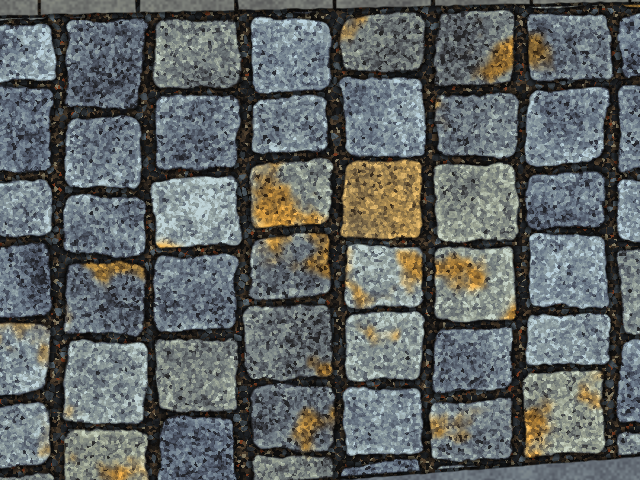
Reproduce this texture procedurally as a Shadertoy shader.

```glsl
// Worn granite setts in staggered columns, bedded in dark grit between two kerbs.
// Each sett is a sheared rounded box with noisy edges; Voronoi grains give the
// salt-and-pepper granite and the loose chippings in the joints.

float hash(vec2 p) {
    vec3 q = fract(p.xyx * vec3(.1031, .1030, .0973));
    q += dot(q, q.yzx + 33.33);
    return fract((q.x + q.y) * q.z);
}

float noise(vec2 p) {
    vec2 i = floor(p), f = fract(p);
    f = f * f * (3. - 2. * f);
    return mix(mix(hash(i), hash(i + vec2(1, 0)), f.x),
               mix(hash(i + vec2(0, 1)), hash(i + 1.), f.x), f.y);
}

float fbm(vec2 p) {
    float sum = 0., amp = .53;
    for (int i = 0; i < 4; i++) {
        sum += amp * noise(p);
        p = mat2(1.6, 1.2, -1.2, 1.6) * p + 17.3;
        amp *= .5;
    }
    return sum;
}

// Voronoi: x = gap to the neighbouring grain, y and z = random values of the grain
vec3 grains(vec2 p) {
    vec2 cell = floor(p), nearest = cell;
    float d1 = 9., d2 = 9.;
    for (int y = -1; y <= 1; y++)
    for (int x = -1; x <= 1; x++) {
        vec2 c = cell + vec2(x, y);
        float d = length(c + vec2(hash(c), hash(c + 57.)) - p);
        if (d < d1) { d2 = d1; d1 = d; nearest = c; }
        else d2 = min(d2, d);
    }
    return vec3(d2 - d1, hash(nearest + 113.), hash(nearest + 171.));
}

// Mineral colours from black mica to pale feldspar
vec3 granite(float t) {
    t = clamp(t, 0., 1.) * 4.;
    vec3 c = mix(vec3(.14, .14, .15), vec3(.31, .33, .37), clamp(t, 0., 1.));
    c = mix(c, vec3(.45, .49, .52), clamp(t - 1., 0., 1.));
    c = mix(c, vec3(.59, .63, .61), clamp(t - 2., 0., 1.));
    return mix(c, vec3(.77, .83, .83), clamp(t - 3., 0., 1.));
}

float rowEdge(float col, float row) {
    return row + (row > 0. ? .32 * (hash(vec2(col + 20., row + 9.)) - .5) : 0.);
}

// Signed distance to the sett around p; also returns its column and row
float settDistance(vec2 p, out vec2 id) {
    vec2 w = p + .016 * (vec2(noise(p * 6.), noise(p * 6. + 40.)) - .5);
    float u = (w.x - .1215) / .1927 + 1., col = floor(u);
    float pitch = mix(.152, .174, hash(vec2(col + 3., 5.)));
    float v = (.955 + .022 * w.x - w.y) / pitch, row = floor(v);
    if (v < rowEdge(col, row)) row--;
    else if (v > rowEdge(col, row + 1.)) row++;
    id = vec2(col, row);
    float top = rowEdge(col, row), bottom = rowEdge(col, row + 1.);

    vec2 rnd = vec2(hash(id + 31.), hash(id + 47.));
    vec2 q = vec2((u - col - .5) * .1927, (v - .5 * (top + bottom)) * pitch);
    q += (rnd - .5) * vec2(.008, .004);
    q += q.yx * (rnd.yx - .5) * vec2(.13, .09);
    vec2 halfSize = vec2(.0963, .5 * pitch * (bottom - top))
                  - mix(vec2(.009, .006), vec2(.017, .011), rnd.yx);
    float corner = mix(.012, .024, hash(id + 73.));
    vec2 b = abs(q) - halfSize + corner;
    float d = length(max(b, 0.)) + min(max(b.x, b.y), 0.) - corner;
    return d + .009 * (noise(p * 24.) - .5) + .005 * (noise(p * 75.) - .5);
}

vec3 gritColor(vec2 p, float d) {
    vec3 chip = grains(p * 72.), grit = grains(p * 170. + 9.);
    vec3 c = mix(vec3(.06, .06, .06), vec3(.36, .29, .21), grit.y * grit.y);
    c = mix(c, vec3(.48, .45, .36), step(.93, grit.z));
    c = mix(c, vec3(.45, .20, .10), step(.975, grit.y) * .8);
    // larger slate chippings lying on the fine brown grit
    vec3 slate = mix(vec3(.10, .11, .12), vec3(.33, .38, .41), pow(chip.y, 3.));
    float onTop = step(.45, chip.z) * smoothstep(.06, .18, chip.x);
    c = mix(c, slate * (.8 + .4 * grit.y), onTop);
    return c * mix(.45, 1.05, smoothstep(0., .013, d));
}

vec3 settColor(vec2 p, vec2 id, float d) {
    vec3 coarse = grains(p * 78.), fine = grains(p * 150. + 5.);
    float blotch = fbm(p * 11. + id * 3.7);
    float tone = mix(.36, .69, hash(id + 91.)) + .55 * (blotch - .5);
    tone += .26 * (coarse.y - .5) + .46 * (fine.y - .5) + .22 * (noise(p * 260.) - .5);
    tone -= .28 * step(.88, fine.z);
    // pale worn rim, then a shaded edge
    tone += .15 * smoothstep(-.016, -.005, d) - .42 * smoothstep(-.005, .001, d);
    vec3 c = granite(tone);
    float warm = hash(id + 131.);
    c *= mix(vec3(.95, .99, 1.05), vec3(1.04, 1.01, .91), warm * warm);
    float rust = smoothstep(.60, .78, fbm(p * 9. + 60.)) * step(.4, warm);
    if (id == vec2(4, 2)) rust = .8 + .3 * (blotch - .5);
    return mix(c, c * vec3(1.28, .89, .42), clamp(rust, 0., 1.));
}

void mainImage(out vec4 fragColor, in vec2 fragCoord) {
    vec2 p = fragCoord / iResolution.y;
    float px = 1. / iResolution.y;

    // kerbs: jointed blocks along the top, a slanted slab at lower right
    float joint = abs(fract(p.x / .205 + .1) - .5) * .205;
    float blocks = max(.968 + .022 * p.x - p.y, .004 - joint);
    float slab = p.y - .077 * (p.x - .71);
    float kerb = min(blocks, slab) + .003 * (noise(p * 60.) - .5);

    vec2 id;
    float d = max(settDistance(p, id), .007 - min(.968 + .022 * p.x - p.y, slab));
    vec3 color = gritColor(p, min(d, max(kerb, 0.)));
    color = mix(color, settColor(p, id, d), smoothstep(px, -px, d));

    float kerbTone = .43 + .2 * (noise(p * 170.) - .5) + .25 * (fbm(p * 20.) - .5);
    vec3 kerbColor = granite(kerbTone) * (slab < blocks ? vec3(1) : vec3(1.06, 1., .9));
    color = mix(color, kerbColor, smoothstep(px, -px, kerb));
    fragColor = vec4(color, 1);
}
```
